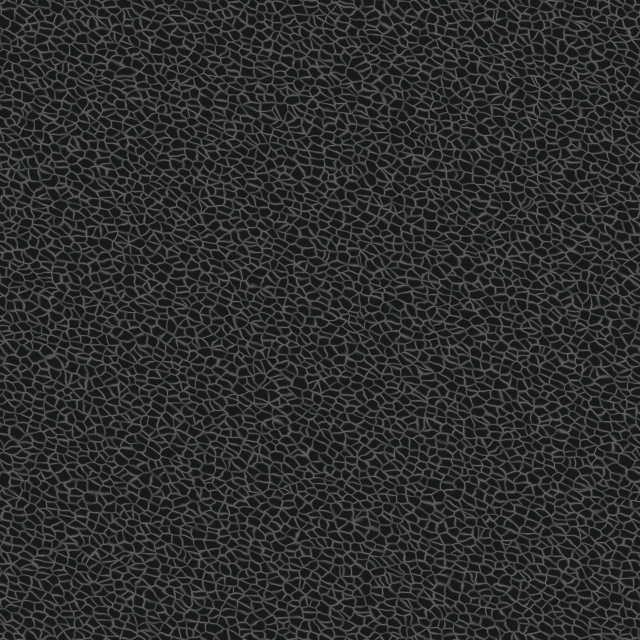
Reproduce this texture procedurally as a Shadertoy shader.

```glsl
// Dark leather grain: soft grey creases around small, slanted, irregular cells.

const vec3 HIDE_COLOR = vec3(0.091, 0.099, 0.098);
const vec3 CREASE_COLOR = vec3(0.364, 0.368, 0.366);
const vec2 CELLS_PER_CANVAS = vec2(58.0, 83.0);
const float GRAIN_TILT = 0.38;       // radians, falling to the right
const float CREASE_RADIUS = 0.00158; // in canvas units
const float JITTER = 0.98;

vec2 hash2(vec2 p) {
    vec3 q = fract(p.xyx * vec3(0.1031, 0.1030, 0.0973));
    q += dot(q, q.yzx + 33.33);
    return fract((q.xx + q.yz) * q.zy);
}

float cornerSlope(vec2 corner, vec2 offset) {
    float angle = 6.28318 * hash2(corner + 71.0).x;
    return dot(vec2(cos(angle), sin(angle)), offset);
}

float gradientNoise(vec2 p) {
    vec2 i = floor(p), f = fract(p);
    vec2 u = f * f * f * (f * (f * 6.0 - 15.0) + 10.0);
    vec2 e = vec2(1.0, 0.0);
    float low = mix(cornerSlope(i, f), cornerSlope(i + e, f - e), u.x);
    float high = mix(cornerSlope(i + e.yx, f - e.yx), cornerSlope(i + e.xx, f - e.xx), u.x);
    return mix(low, high, u.y);
}

vec2 warp(vec2 p, float frequency, float amount) {
    vec2 q = p * frequency;
    return amount * vec2(gradientNoise(q + 13.7), gradientNoise(q + 151.3));
}

vec2 cellSeed(vec2 cell, float jitter) {
    return cell + 0.5 + jitter * (hash2(cell + 200.0) - 0.5);
}

// Distance to the nearest cell border, measured before stretching by scale.
float creaseDistance(vec2 p, vec2 scale, float jitter) {
    vec2 home = floor(p), nearCell = home, nearSeed = vec2(0.0);
    float best = 1e3;
    for (int y = -1; y <= 1; y++)
    for (int x = -1; x <= 1; x++) {
        vec2 cell = home + vec2(x, y);
        vec2 toSeed = cellSeed(cell, jitter) - p;
        float d = dot(toSeed, toSeed);
        if (d < best) {
            best = d;
            nearCell = cell;
            nearSeed = toSeed;
        }
    }

    float border = 1e3;
    for (int y = -2; y <= 2; y++)
    for (int x = -2; x <= 2; x++) {
        if (x == 0 && y == 0) continue;
        vec2 toSeed = cellSeed(nearCell + vec2(x, y), jitter) - p;
        vec2 across = toSeed - nearSeed;
        float d = dot(0.5 * (toSeed + nearSeed), across) / length(across * scale);
        border = min(border, d);
    }
    return border;
}

// Bell-shaped line profile, never narrower than a pixel can show.
float softLine(float distance, float radius, float pixel) {
    float t = distance / max(radius, 0.7 * pixel);
    return exp(-t * t);
}

void mainImage(out vec4 fragColor, in vec2 fragCoord) {
    float canvas = min(iResolution.x, iResolution.y);
    vec2 uv = fragCoord / canvas;

    // Slanted, flattened cell grid
    float c = cos(GRAIN_TILT), s = sin(GRAIN_TILT);
    vec2 grain = vec2(c * uv.x - s * uv.y, s * uv.x + c * uv.y) * CELLS_PER_CANVAS;

    // Broad warp varies cell size, fine warp bends the creases
    vec2 bent = grain + warp(grain, 0.22, 0.6) + warp(grain, 1.1, 0.28);

    // Creases fade here and there
    float strength = clamp(0.9 + 0.6 * gradientNoise(grain * 0.9 + 47.0), 0.45, 1.06);

    float d = creaseDistance(bent, CELLS_PER_CANVAS, JITTER);
    float crease = strength * softLine(d, CREASE_RADIUS, 1.0 / canvas);
    fragColor = vec4(mix(HIDE_COLOR, CREASE_COLOR, crease), 1.0);
}
```
